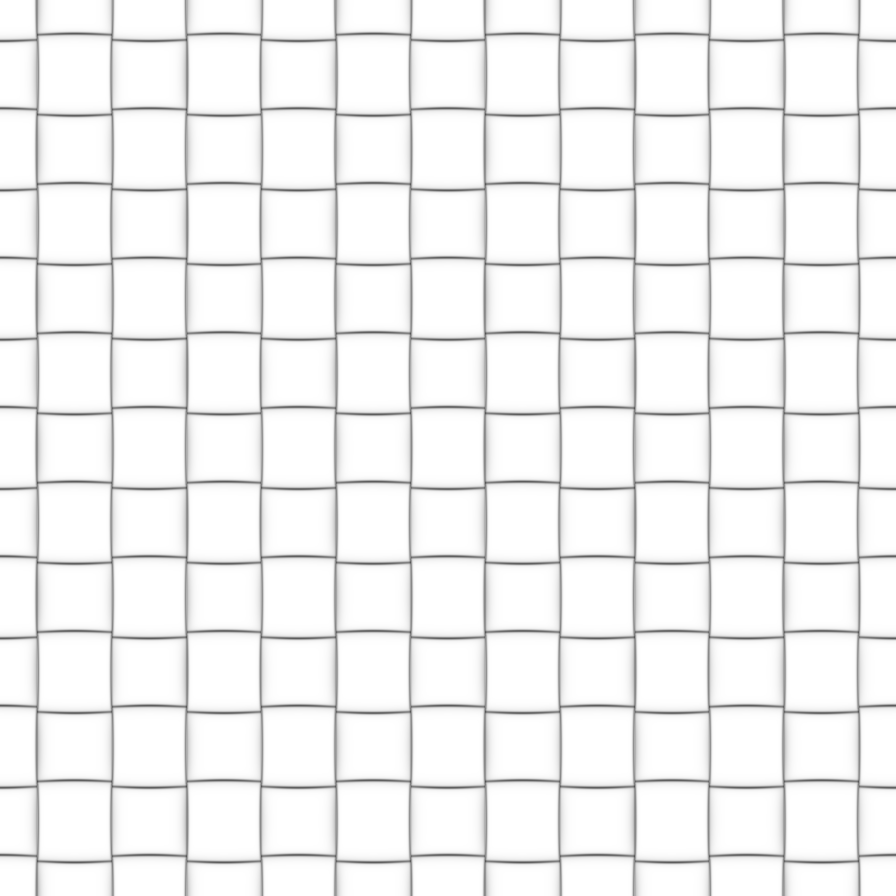
Reproduce this pattern procedurally as a three.js fragment shader.

```glsl
varying vec2 vUv;

const float PI = 3.14159265;
const float CELLS = 12.0;         // even, so the checker wraps
const float OVERHANG = 0.034;     // raised tile past its cell, at the corners
const float BOW = 0.016;          // extra overhang at mid edge
const float PINCH = 0.012;        // inset of the raised tile's sides
const vec3 PAPER = vec3(1.0);
const vec3 INK = vec3(0.04);

// Thin soft line around distance zero
float crease(float d, float width) {
  return exp(-d * d / (width * width));
}

// Shadow fading away from an edge
float falloff(float d, float reach) {
  return exp(-abs(d) / reach);
}

// 1 at the middle of a cell, 0 at its ends
float arch(float t) {
  return max(cos(PI * t), 0.0);
}

// Signed distances to the side (x) and the top or bottom (y) of a tile
vec2 edgeDistance(vec2 q, float raised) {
  vec2 halfSize = vec2(0.5 - raised * PINCH * sqrt(arch(q.y)),
                       0.5 + raised * (OVERHANG + BOW * arch(q.x)));
  return halfSize - abs(q);
}

// Darkness along the left and right sides
float sideShade(vec2 q, float d, float onTop, float lean) {
  float sunken = (0.36 + 0.08 * lean * sign(q.x)) * sqrt(arch(q.y)) * falloff(d, 0.046);
  float raised = 0.2 * falloff(d, 0.016);
  return mix(sunken, raised, onTop);
}

// Darkness along the top and bottom
float endShade(float d, float onTop) {
  return mix(0.17, 0.2, onTop) * falloff(d, mix(0.028, 0.04, onTop));
}

void main() {
  // Checker of raised and sunken tiles
  vec2 grid = vUv * CELLS;
  vec2 id = floor(grid + 0.5);
  vec2 q = grid - id;
  float raised = 1.0 - 2.0 * mod(id.x + id.y, 2.0);
  float lean = 2.0 * mod(id.y, 2.0) - 1.0;

  // Raised tiles overlap the ends of the sunken ones
  vec2 d = edgeDistance(q, raised);
  float onTop = raised > 0.0 ? 1.0 : 1.0 - smoothstep(-0.012, 0.012, d.y);

  // Soft shading, then the creases between tiles
  float light = 1.0 - sideShade(q, d.x, onTop, lean);
  light *= 1.0 - endShade(d.y, onTop);
  light *= 1.0 - 0.36 * crease(d.x, 0.017);
  light *= 1.0 - mix(0.38, 0.6, arch(q.x)) * crease(d.y, 0.018);

  gl_FragColor = vec4(mix(INK, PAPER, light), 1.0);
}
```
